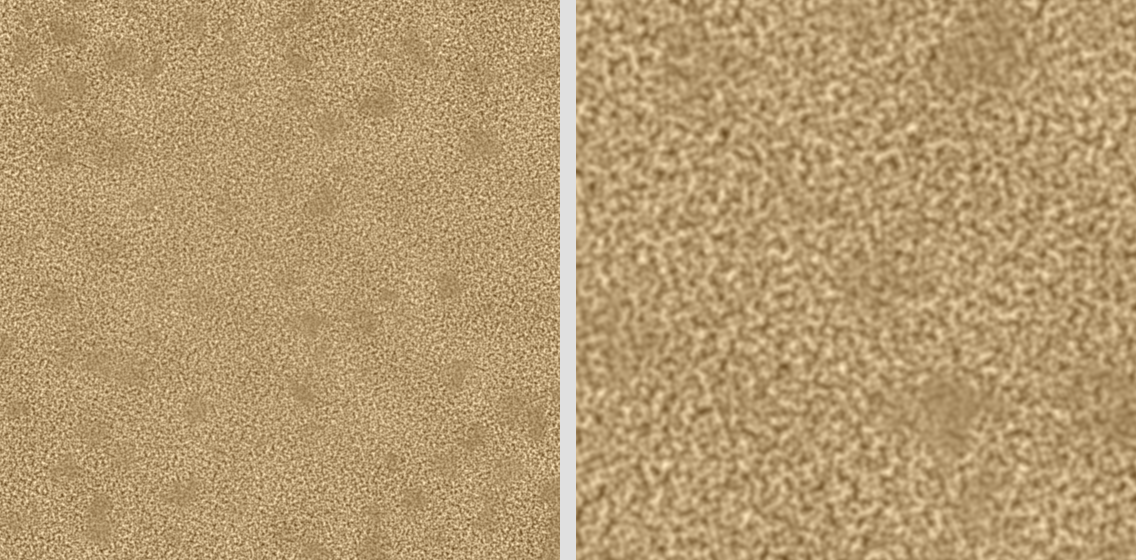
Left, the full canvas; right, a detail of the centre.
Reproduce this texture procedurally as a WebGL 2 fragment shader.

```glsl
#version 300 es
precision highp float;
precision highp int;
// Fine sandy surface: two rotated layers of gradient noise form the grain,
// and scattered soft spots, denser towards the rim, darken and flatten it.
// Brightness runs along a single tan colour axis.

uniform vec2 u_resolution;
out vec4 fragColor;

const vec3 SAND_COLOR = vec3(0.717, 0.611, 0.446);   // mean tone
const vec3 TONE_STEP = vec3(0.073, 0.076, 0.076);    // one deviation of brightness
const float COARSE_CELLS = 155.0;    // grain cells across the canvas
const float FINE_CELLS = 225.0;
const float GRAIN_GAIN = 3.75;
const float DRIFT_CELLS = 10.0;      // broad uneven tone
const float DRIFT_GAIN = 0.55;
const float SPOT_CELLS = 15.0;
const float SPOT_WARP = 0.45;        // raggedness of the outlines
const vec2 SPOT_RADIUS = vec2(0.22, 0.55);           // in spot cells
const vec2 SPOT_STRENGTH = vec2(0.35, 1.0);
const vec2 SPOT_CHANCE = vec2(0.28, 0.62);           // centre, rim
const float SPOT_DARKEN = 0.85;
const float SPOT_FLATTEN = 0.55;
const vec2 CONTRAST = vec2(0.92, 1.13);              // centre, rim
const float TAU = 6.28318;

// Two independent values in 0..1 for each lattice point
vec2 hash2(vec2 cell, uint seed) {
    uvec2 h = uvec2(ivec2(cell)) + uvec2(seed, seed * 7u);
    h = h * 1664525u + 1013904223u;
    h.x += h.y * 1664525u;
    h.y += h.x * 1664525u;
    h ^= h >> 16u;
    h.x += h.y * 1664525u;
    h.y += h.x * 1664525u;
    h ^= h >> 16u;
    return vec2(h >> 8u) / 16777216.0;
}

float cornerSlope(vec2 cell, vec2 offset, uint seed) {
    float angle = TAU * hash2(cell, seed).x;
    return dot(vec2(cos(angle), sin(angle)), offset);
}

float gradientNoise(vec2 p, uint seed) {
    vec2 i = floor(p), f = p - i;
    vec2 w = f * f * f * (f * (f * 6.0 - 15.0) + 10.0);
    vec2 e = vec2(1.0, 0.0);
    float low = mix(cornerSlope(i, f, seed), cornerSlope(i + e, f - e, seed), w.x);
    float high = mix(cornerSlope(i + e.yx, f - e.yx, seed),
                     cornerSlope(i + e.xx, f - e.xx, seed), w.x);
    return mix(low, high, w.y);
}

vec2 rotate(vec2 p, float angle) {
    float c = cos(angle), s = sin(angle);
    return vec2(c * p.x - s * p.y, s * p.x + c * p.y);
}

float rimAmount(vec2 p) {
    return smoothstep(0.15, 0.65, length(p - 0.5));
}

// Coverage of soft ragged spots, one possible per cell
float spots(vec2 uv) {
    vec2 p = uv * SPOT_CELLS;
    p += SPOT_WARP * vec2(gradientNoise(p * 2.6, 11u), gradientNoise(p * 2.6, 12u));
    vec2 home = floor(p);
    float cover = 0.0;
    for (int y = -1; y <= 1; y++) {
        for (int x = -1; x <= 1; x++) {
            vec2 cell = home + vec2(x, y);
            vec2 center = cell + hash2(cell, 21u);
            vec2 pick = hash2(cell, 22u);
            float strength = mix(SPOT_STRENGTH.x, SPOT_STRENGTH.y, hash2(cell, 23u).x);
            float radius = mix(SPOT_RADIUS.x, SPOT_RADIUS.y, pick.y);
            float chance = mix(SPOT_CHANCE.x, SPOT_CHANCE.y, rimAmount(center / SPOT_CELLS));
            float disc = 1.0 - smoothstep(0.4, 1.2, length(p - center) / radius);
            cover = max(cover, disc * strength * step(pick.x, chance));
        }
    }
    return cover;
}

void main() {
    vec2 uv = gl_FragCoord.xy / min(u_resolution.x, u_resolution.y);

    // Fine grain, rotated off the axes to hide the lattice
    float grain = gradientNoise(rotate(uv, 0.45) * COARSE_CELLS, 1u)
                + gradientNoise(rotate(uv, 1.22) * FINE_CELLS, 2u);
    grain *= GRAIN_GAIN * mix(CONTRAST.x, CONTRAST.y, rimAmount(uv));

    // Broad drift and spots
    float drift = DRIFT_GAIN * gradientNoise(uv * DRIFT_CELLS, 3u);
    float spot = spots(uv);
    float tone = grain * (1.0 - SPOT_FLATTEN * spot) + drift - SPOT_DARKEN * spot;

    fragColor = vec4(clamp(SAND_COLOR + TONE_STEP * tone, 0.0, 1.0), 1.0);
}
```
